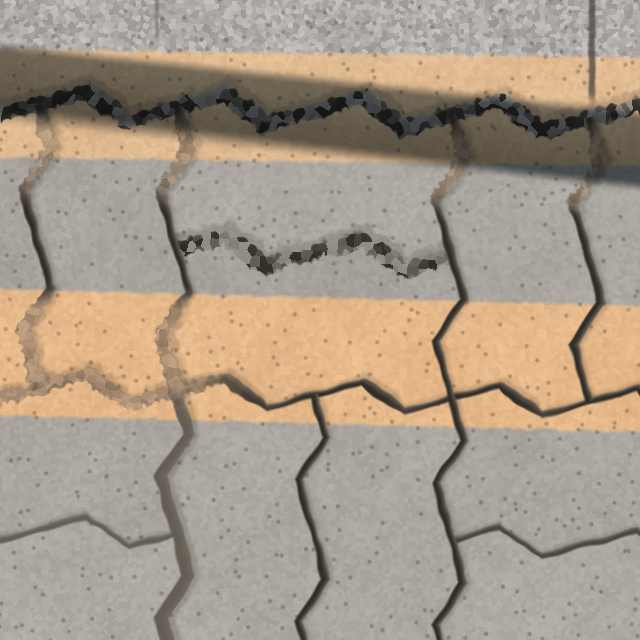
Give the GLSL for this texture, as a three.js fragment shader.

```glsl
// Basket-weave paving with zigzag joints, crossed by two painted bands, a kerb and a shadow.
// A sheared grid is bent by lopsided triangle waves; each 2 x 2 cell is split in
// alternating directions, and cellular noise with layered sines adds the wear.
varying vec2 vUv;

const vec3 STONE = vec3(0.665, 0.650, 0.622);
const vec3 KERB = vec3(0.690, 0.675, 0.665);
const vec3 PAINT = vec3(0.900, 0.722, 0.540);
const vec3 VOID = vec3(0.190, 0.175, 0.155);
const vec3 SILT = vec3(0.460, 0.430, 0.390);
const vec3 SAND = vec3(0.730, 0.615, 0.510);
const vec3 SHADE = vec3(0.440, 0.480, 0.510);
const vec2 BRICK = vec2(0.215, 0.2215);
const vec2 CORNER = vec2(0.273, 0.383);

float hash(vec2 p) {
  return fract(sin(dot(p, vec2(127.1, 311.7))) * 43758.5);
}

// Distance to the nearest scattered point, and that point's random value
vec2 cellular(vec2 p) {
  vec2 base = floor(p);
  vec2 nearest = vec2(9.0, 0.0);
  for (int j = -1; j <= 1; j++) {
    for (int i = -1; i <= 1; i++) {
      vec2 c = base + vec2(float(i), float(j));
      float d = length(c + vec2(hash(c), hash(c + 37.0)) - p);
      if (d < nearest.x) nearest = vec2(d, hash(c + 71.0));
    }
  }
  return nearest;
}

float ripples(vec2 p) {
  return (sin(p.x + 1.7 * sin(p.y * 0.8)) + sin(p.y * 1.3 + 1.4 * sin(p.x * 1.1))
    + 0.6 * sin(p.x * 2.7 - p.y * 2.1)) / 2.6;
}

// Lopsided triangle wave from -1 to 1, rising over the fraction a
float wave(float t, float a) {
  t = fract(t);
  return 2.0 * min(t / a, (1.0 - t) / (1.0 - a)) - 1.0;
}

float band(float d, float width, float soft) {
  return 1.0 - smoothstep(width - soft, width + soft, abs(d));
}

// One joint: shaded lip, worn rim, then a hollow filled with silt, sand or crumbs
vec3 joint(vec3 ground, float d, float w, float pale, float faded, float grit, vec2 crumb) {
  float core = band(d, w, 0.013);
  vec3 fill = mix(VOID, SILT, 0.65 * smoothstep(-w * 0.3, w, d));
  fill = mix(fill, SILT, faded * 0.75);
  fill = mix(fill, mix(ground, SAND, 0.65) * (0.78 + 0.3 * crumb.y), pale);
  vec3 rubble = mix(VOID, STONE * 0.95, smoothstep(0.15, 0.85, crumb.y));
  fill = mix(fill, rubble, grit * 0.85);
  float lip = band(d - w * 0.9, w, 0.025);
  float rim = band(abs(d) - w, 0.006, 0.012) * pale;
  vec3 color = mix(ground, ground * 0.8, lip * 0.7);
  color = mix(color, fill, core);
  return mix(color, SILT, rim * 0.55 * smoothstep(0.2, 0.7, crumb.x + 0.2));
}

void main() {
  vec2 uv = vUv;
  vec2 grain = cellular(uv * 135.0);
  vec2 pit = cellular(uv * 48.0);
  vec2 crumb = cellular(uv * 72.0 + 5.0);
  float mottle = ripples(uv * 23.0);

  // Sheared grid bent into zigzags
  vec2 q = (uv - CORNER + vec2(0.0, 0.025 * (uv.x - 0.5))) / BRICK;
  vec2 u = q - vec2(0.1 * wave(q.y - 0.4, 0.3), -0.1 * wave(q.x - 0.36, 0.31));
  u += 0.012 * vec2(ripples(uv * 58.0), ripples(uv.yx * 64.0 + 3.0));
  vec2 line = floor(u + 0.5);
  vec2 d = u - line;
  vec2 cell = floor(u / 2.0);
  float upright = mod(cell.x + cell.y, 2.0);
  vec2 odd = mod(line, 2.0);
  vec2 brick = mix(vec2(cell.x * 2.0, floor(u.y)), vec2(floor(u.x), cell.y * 2.0), upright);

  // Stone, painted bands and kerb
  float fray = 0.002 * ripples(uv * 95.0);
  float tilted = uv.y + 0.025 * (uv.x - 0.5) + fray;
  float upper = uv.y + 0.013 * (uv.x - 0.5) + fray;
  float kerb = smoothstep(0.912, 0.921, upper);
  float paint = band(tilted - 0.4365, 0.0985, 0.004);
  paint = max(paint, smoothstep(0.743, 0.751, upper));
  vec3 color = STONE + 0.035 * (hash(brick + 9.0) - 0.5);
  color = mix(color, PAINT + vec3(-0.02, 0.01, 0.03) * step(0.7, uv.y), paint);
  color = mix(color, KERB, kerb);
  color += 0.016 * mottle + mix(0.05, 0.17, kerb) * (grain.y - 0.5);
  color *= 1.0 - 0.22 * (1.0 - smoothstep(0.06, 0.24, pit.x)) * step(0.72, pit.y);

  // Wear: sandy at left and near the shadow, crumbled in the upper rows
  float left = 1.0 - smoothstep(0.28, 0.42, uv.x);
  float low = 1.0 - smoothstep(-0.15, 0.0, q.y);
  float faded = left * low;
  float paleV = max(band(q.y - 1.65, 0.27, 0.12), left * band(q.y - 0.3, 0.35, 0.12));
  float gritH = smoothstep(0.5, 0.8, q.y);
  float paleH = left * band(q.y, 0.4, 0.1);
  float steep = band(fract(q.x - 0.36) - 0.155, 0.14, 0.03);
  float ragged = (crumb.x - 0.45) * 0.05;

  // Joints: cell borders everywhere, middle joints by the cell's direction
  float widthH = 0.022 + 0.024 * steep * (1.0 - low) + 0.032 * gritH + 0.018 * paleH;
  float widthV = 0.030 + 0.020 * paleV + 0.018 * faded + 0.006 * mottle;
  if (odd.y * upright < 0.5)
    color = joint(color, d.y + ragged * max(gritH, paleH), widthH, paleH * 0.8,
      max(faded, low * 0.5), gritH, crumb);
  if (odd.x * (1.0 - upright) < 0.5 && u.y < 2.0)
    color = joint(color, d.x + ragged * paleV, widthV, paleV * 0.85, faded, 0.0, crumb);

  // Kerb seams
  for (int k = 0; k < 2; k++) {
    float s = float(k);
    float seam = band(uv.x - 0.245 - 0.68 * s + 0.4 * fray, 0.003 + 0.002 * s, 0.003);
    seam *= smoothstep(0.0, 0.03, uv.y - mix(0.93, 0.83, s));
    color = mix(color, VOID * 1.5, seam * mix(0.4, 0.75, s));
  }

  // Slanted shadow, softer at its left end
  float top = mix(0.931, 0.826, uv.x);
  float foot = mix(0.822, 0.708, uv.x);
  float blur = mix(0.020, 0.010, uv.x);
  float shadow = smoothstep(foot - blur, foot + blur, uv.y) * (1.0 - smoothstep(top - 0.014, top + 0.008, uv.y));
  vec3 shade = SHADE * mix(0.92, 1.14, smoothstep(foot, top, uv.y));
  gl_FragColor = vec4(clamp(color * mix(vec3(1.0), shade, shadow), 0.0, 1.0), 1.0);
}
```
